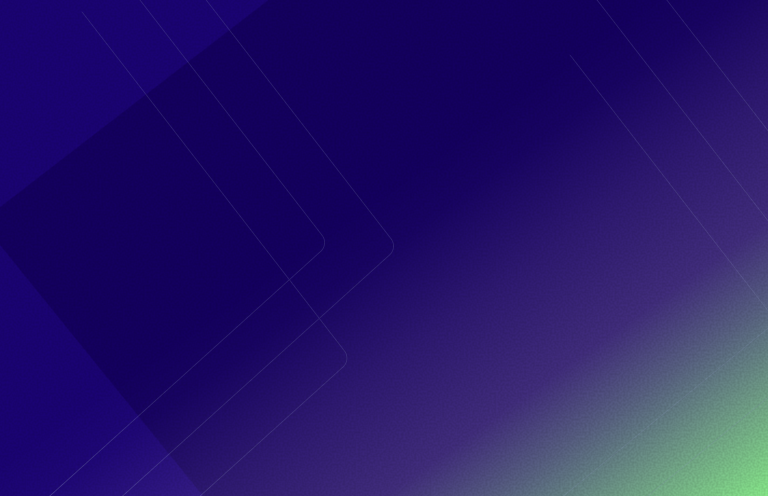
Give the GLSL for this background, as a Shadertoy shader.

```glsl
const vec2 GLOW_AXIS = vec2(0.58, -0.81);   // points to the lower right corner
const float GLOW_OFFSET = 0.81;
const int STOP_COUNT = 7;
const float STOP_AT[STOP_COUNT] = float[](0.76, 0.86, 1.05, 1.26, 1.39, 1.53, 1.71);
const vec3 STOP_COLOR[STOP_COUNT] = vec3[](
    vec3(0.075, 0.000, 0.360),
    vec3(0.092, 0.014, 0.375),
    vec3(0.175, 0.095, 0.430),
    vec3(0.245, 0.170, 0.470),
    vec3(0.330, 0.360, 0.490),
    vec3(0.420, 0.590, 0.510),
    vec3(0.510, 0.880, 0.520));

const vec2 PANEL_TIP = vec2(-0.038, 0.553);
const vec2 PANEL_UPPER_NORMAL = vec2(-0.772, 1.0);
const vec2 PANEL_LOWER_NORMAL = vec2(-1.236, -1.0);
const float PANEL_RADIUS = 0.03;
const vec3 OUTER_LIGHT = vec3(0.024, 0.012, 0.075);

// Each chevron: tip x, tip y, height where its upper arm ends
const int CHEVRON_COUNT = 6;
const vec3 CHEVRONS[CHEVRON_COUNT] = vec3[](
    vec3(0.663, 0.508, 2.0),
    vec3(0.802, 0.501, 2.0),
    vec3(0.708, 0.275, 0.976),
    vec3(1.565, 0.352, 0.889),
    vec3(1.717, 0.337, 2.0),
    vec3(1.935, 0.237, 2.0));
const float UPPER_SLOPE = 1.292;
const float LEFT_LOWER_SLOPE = 0.903;
const float RIGHT_LOWER_SLOPE = 0.82;
const float CHEVRON_RADIUS = 0.022;
const float LINE_HALF_WIDTH = 0.0008;
const float LINE_STRENGTH = 0.22;
const vec3 LINE_COLOR = vec3(0.52, 0.56, 0.72);

const float GRAIN_SCALE = 230.0;
const float GRAIN_STRENGTH = 0.10;

vec2 hashGradient(vec2 cell) {
    vec3 h = fract(cell.xyx * vec3(0.1031, 0.1030, 0.0973));
    h += dot(h, h.yzx + 33.33);
    float angle = 6.28318 * fract((h.x + h.y) * h.z);
    return vec2(cos(angle), sin(angle));
}

float gradientNoise(vec2 p) {
    vec2 cell = floor(p);
    vec2 f = fract(p);
    vec2 blend = f * f * f * (f * (f * 6.0 - 15.0) + 10.0);
    float a = dot(hashGradient(cell), f);
    float b = dot(hashGradient(cell + vec2(1, 0)), f - vec2(1, 0));
    float c = dot(hashGradient(cell + vec2(0, 1)), f - vec2(0, 1));
    float d = dot(hashGradient(cell + vec2(1, 1)), f - vec2(1, 1));
    return mix(mix(a, b, blend.x), mix(c, d, blend.x), blend.y);
}

// Signed distance to a wedge with a rounded tip, negative inside
float roundedWedge(vec2 p, vec2 tip, vec2 normalA, vec2 normalB, float radius) {
    vec2 q = vec2(dot(p - tip, normalize(normalA)), dot(p - tip, normalize(normalB))) + radius;
    return min(max(q.x, q.y), 0.0) + length(max(q, 0.0)) - radius;
}

vec3 glowGradient(vec2 p) {
    float t = dot(p, GLOW_AXIS) + GLOW_OFFSET;
    vec3 color = STOP_COLOR[0];
    for (int i = 1; i < STOP_COUNT; i++) {
        float k = clamp((t - STOP_AT[i - 1]) / (STOP_AT[i] - STOP_AT[i - 1]), 0.0, 1.0);
        color = mix(color, STOP_COLOR[i], k);
    }
    return color;
}

float chevronLines(vec2 p, float pixel) {
    float coverage = 0.0;
    for (int i = 0; i < CHEVRON_COUNT; i++) {
        vec3 chevron = CHEVRONS[i];
        float lowerSlope = chevron.x < 1.0 ? LEFT_LOWER_SLOPE : RIGHT_LOWER_SLOPE;
        float d = roundedWedge(p, chevron.xy, vec2(UPPER_SLOPE, 1.0),
                               vec2(lowerSlope, -1.0), CHEVRON_RADIUS);
        float line = clamp((LINE_HALF_WIDTH - abs(d)) / pixel + 0.5, 0.0, 1.0);
        line *= 1.0 - smoothstep(chevron.z - pixel, chevron.z + pixel, p.y);
        coverage = max(coverage, line);
    }
    return coverage;
}

void mainImage(out vec4 fragColor, in vec2 fragCoord) {
    vec2 p = fragCoord / iResolution.y;
    float pixel = 1.0 / iResolution.y;

    // Diagonal glow, lighter outside the large dark panel
    vec3 color = glowGradient(p);
    float panel = roundedWedge(p, PANEL_TIP, PANEL_UPPER_NORMAL, PANEL_LOWER_NORMAL, PANEL_RADIUS);
    color += OUTER_LIGHT * smoothstep(-pixel, pixel, panel);

    // Hairlines, strongest toward the lower left
    float lineFade = 1.0 + 0.6 * smoothstep(0.7, 0.0, p.x + p.y);
    color = mix(color, LINE_COLOR, LINE_STRENGTH * lineFade * chevronLines(p, pixel));

    // Fine grain
    color *= 1.0 + GRAIN_STRENGTH * gradientNoise(p * GRAIN_SCALE);
    fragColor = vec4(clamp(color, 0.0, 1.0), 1.0);
}
```
